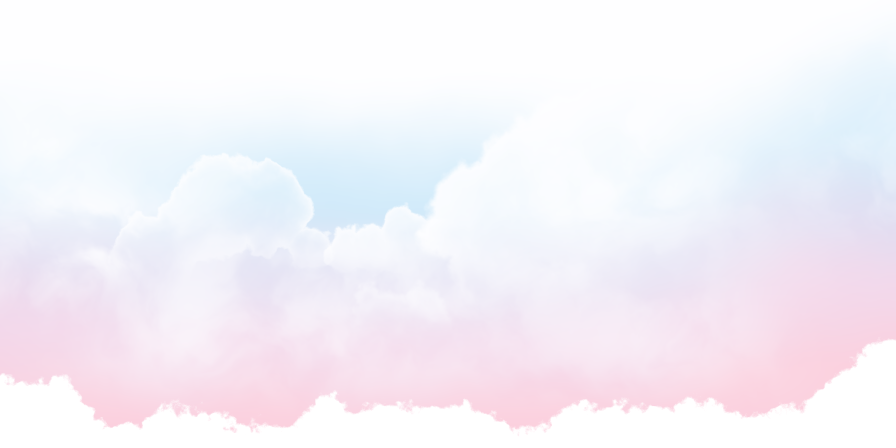
A WebGL 2 fragment shader for this texture:

```glsl
#version 300 es
precision highp float;
// Pastel cloudscape: a pink to lavender to blue sky that dissolves into white.
// Rimmed cumulus clouds are unions of discs roughened by fractal noise, over
// textured haze; a ragged white cloud bank closes the bottom edge.
uniform vec2 u_resolution;
out vec4 fragColor;

const vec3 WHITE = vec3(0.995, 0.995, 1.0);
const vec3 ROSE = vec3(0.985, 0.815, 0.87);
const vec3 ORCHID = vec3(0.95, 0.845, 0.92);
const vec3 LAVENDER = vec3(0.875, 0.865, 0.945);
const vec3 BLUE = vec3(0.82, 0.92, 0.98);

// Cloud discs (centre, radius): left dome 0-4, middle 5-8, right 9-13, low 14-15
const vec3 PUFFS[16] = vec3[16](
  vec3(0.50, 0.535, 0.11), vec3(0.59, 0.53, 0.10), vec3(0.43, 0.50, 0.085),
  vec3(0.34, 0.42, 0.10), vec3(0.69, 0.445, 0.05),
  vec3(0.77, 0.435, 0.04), vec3(0.83, 0.45, 0.055), vec3(0.91, 0.46, 0.075),
  vec3(0.97, 0.45, 0.07),
  vec3(1.03, 0.50, 0.085), vec3(1.10, 0.53, 0.125), vec3(1.21, 0.58, 0.16),
  vec3(1.36, 0.60, 0.21), vec3(1.24, 0.45, 0.24),
  vec3(0.85, 0.285, 0.075), vec3(0.95, 0.275, 0.075));

float hash(vec2 p) {
  vec3 q = fract(vec3(p.xyx) * 0.1031);
  q += dot(q, q.yzx + 33.33);
  return fract((q.x + q.y) * q.z);
}

float noise(vec2 p) {
  vec2 i = floor(p), f = fract(p);
  f = f * f * (3.0 - 2.0 * f);
  return mix(mix(hash(i), hash(i + vec2(1, 0)), f.x),
             mix(hash(i + vec2(0, 1)), hash(i + vec2(1, 1)), f.x), f.y);
}

float fbm(vec2 p) {
  float sum = 0.0, amp = 0.5;
  for (int i = 0; i < 5; i++) {
    sum += amp * noise(p);
    p = mat2(1.6, 1.2, -1.2, 1.6) * p + 7.3;
    amp *= 0.5;
  }
  return sum / 0.97;
}

// Soft elliptical spot
float glow(vec2 p, vec2 centre, vec2 size) {
  vec2 q = (p - centre) / size;
  return exp(-dot(q, q));
}

// Flat step from a to b with soft ends
float plateau(float x, float a, float b, float soft) {
  return smoothstep(a - soft, a + soft, x) * (1.0 - smoothstep(b - soft, b + soft, x));
}

float puffDistance(vec2 p, int first, int last) {
  float d = 1.0;
  for (int i = first; i <= last; i++) d = min(d, length(p - PUFFS[i].xy) - PUFFS[i].z);
  return d;
}

// Coverage of a cloud: bright rim falling off to a thinner body
float cumulus(float d, float body, float rimWidth, float edge) {
  float rim = exp(min(d, 0.0) / rimWidth);
  return smoothstep(edge, -edge, d) * mix(body, 0.95, rim);
}

vec3 skyColour(vec2 p, float drift) {
  float y = p.y + 0.07 * (drift - 0.5) - 0.12 * smoothstep(1.4, 1.85, p.x);
  y += 0.03 * glow(p, vec2(0.8, 0.5), vec2(0.3)) - 0.04 * smoothstep(0.4, 0.0, p.x);
  vec3 c = mix(ROSE, ORCHID, smoothstep(0.04, 0.26, y));
  c = mix(c, LAVENDER, smoothstep(0.22, 0.42, y));
  c = mix(c, BLUE, smoothstep(0.38, 0.60, y));
  float lift = 0.17 * smoothstep(1.5, 2.0, p.x);
  float fade = smoothstep(0.55, 0.85, y - lift + 0.12 * smoothstep(1.4, 1.85, p.x));
  float pale = 0.55 * smoothstep(0.75, 0.15, p.x) * smoothstep(0.32, 0.58, p.y);
  pale = max(pale, 0.35 * smoothstep(1.4, 1.6, p.x) * smoothstep(0.55, 0.85, p.y));
  return mix(c, WHITE, 1.0 - (1.0 - fade) * (1.0 - pale));
}

// Height of the lower cloud bank
float bankHeight(float x) {
  float h = 0.045 + 0.108 * plateau(x, -1.0, 0.19, 0.05);
  h += 0.04 * plateau(x, 0.34, 0.50, 0.05) + 0.05 * plateau(x, 0.69, 1.12, 0.04);
  h += 0.025 * plateau(x, 0.71, 0.76, 0.02) + 0.05 * plateau(x, 1.235, 1.63, 0.03);
  return h + 0.03 * plateau(x, 1.63, 1.77, 0.03) + 0.20 * smoothstep(1.70, 2.0, x);
}

void main() {
  vec2 p = gl_FragCoord.xy / u_resolution.y;
  p.x *= 2.0 * u_resolution.y / u_resolution.x;
  float edge = max(0.005, 1.0 / u_resolution.y);
  float broad = fbm(p * 5.0 + 3.0), fine = fbm(p * 17.0);
  float billow = smoothstep(0.25, 0.75, fbm(p * 9.0 + broad * 1.5));
  float rough = (fine - 0.5) * 0.05 + (fbm(p * 40.0) - 0.5) * 0.025;
  vec3 colour = skyColour(p, broad);

  // Haze across the middle, wisps at the left and a veil to the right
  float haze = plateau(p.x, 0.18, 1.68, 0.28) * (1.0 - smoothstep(0.42, 0.52, p.y));
  haze *= smoothstep(0.03, 0.25, p.y) * (0.02 + 0.42 * broad + 0.36 * billow);
  haze *= 1.0 - 0.35 * glow(p, vec2(1.15, 0.20), vec2(0.22, 0.14));
  float wisps = glow(p, vec2(0.10, 0.67), vec2(0.12, 0.13)) + glow(p, vec2(0.26, 0.49), vec2(0.17, 0.11));
  wisps = wisps * (0.1 + 0.7 * billow) + 0.4 * billow * glow(p, vec2(0.12, 0.38), vec2(0.22, 0.14));
  float veil = glow(p, vec2(1.42, 0.64), vec2(0.36, 0.32)) * (0.45 + 0.3 * broad + 0.3 * billow);
  veil *= smoothstep(1.0, 1.25, p.x);
  float drifts = 0.35 * billow * smoothstep(1.4, 1.6, p.x) * smoothstep(0.35, 0.6, p.y);
  colour = mix(colour, WHITE, clamp(max(max(haze, wisps), max(veil, drifts)), 0.0, 0.95));

  // Cumulus clouds from back to front
  float dome = cumulus(puffDistance(p, 0, 4) + rough, 0.2 + 0.32 * billow, 0.016, edge);
  colour = mix(colour, WHITE, dome * smoothstep(0.36, 0.50, p.y));
  float right = cumulus(puffDistance(p, 9, 13) + rough, 0.58 + 0.24 * billow, 0.06, edge * 2.5);
  right *= smoothstep(0.28, 0.50, p.y) * (1.0 - smoothstep(1.22, 1.48, p.x));
  colour = mix(colour, WHITE, right);
  float middle = cumulus(puffDistance(p, 5, 8) + rough, 0.25 + 0.3 * billow, 0.03, edge);
  colour = mix(colour, WHITE, middle * smoothstep(0.37, 0.46, p.y) * (1.0 - smoothstep(0.93, 1.03, p.x)));
  float low = cumulus(puffDistance(p, 14, 15) + rough * 1.4, 0.2, 0.03, edge * 3.0);
  colour = mix(colour, WHITE, 0.65 * low * smoothstep(0.23, 0.34, p.y));

  // Ragged white bank along the bottom
  float ragged = (fbm(p * 14.0 + 5.0) - 0.5) * 0.04 + (fbm(p * 48.0 + 11.0) - 0.5) * 0.06;
  float bank = smoothstep(-edge * 1.6, edge * 1.6, bankHeight(p.x) + ragged - p.y);
  colour = mix(colour, vec3(1.0), bank);
  fragColor = vec4(colour, 1.0);
}
```
